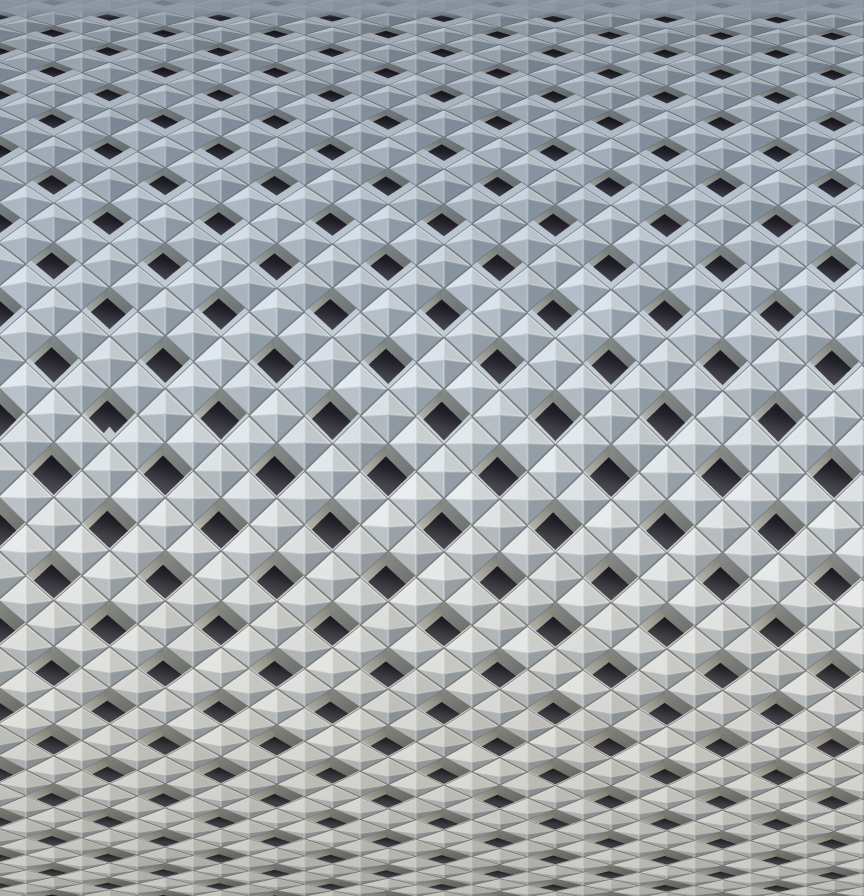
Give the GLSL for this pattern, as a WebGL 2 fragment shader.

```glsl
#version 300 es
precision highp float;
// Curved metal facade: a diamond grid of four-sided pyramids in which every
// fourth cell is an open, dark hole. Rows are squeezed by a tangent mapping
// towards top and bottom; edges are smoothed by averaging sub-samples.
uniform vec2 u_resolution;
out vec4 fragColor;

float hash(vec2 cell) {
  return fract(sin(dot(cell, vec2(12.99, 78.23))) * 4375.85);
}

// Pyramid with its apex lifted by lean; l is local, |x| + |y| <= 1.
vec3 pyramid(vec2 l, float lean, float rnd) {
  float ridge = l.y - lean * (1.0 - abs(l.x));
  vec3 upper = l.x < 0.0 ? vec3(0.90, 0.91, 0.92) : vec3(0.80, 0.81, 0.81);
  vec3 lower = l.x < 0.0 ? vec3(0.73, 0.75, 0.77) : vec3(0.59, 0.62, 0.65);
  vec3 col = (ridge > 0.0 ? upper : lower) + 0.05 * (rnd - 0.5);
  // Light ridges and grey seams
  float crest = 1.0 - smoothstep(0.01, 0.06, min(abs(l.x), abs(ridge)));
  col = mix(col, vec3(0.93), 0.4 * crest);
  float rim = 1.0 - abs(l.x) - abs(l.y);
  col = mix(col, vec3(0.95), 0.5 * step(0.0, l.y) * (1.0 - smoothstep(0.08, 0.16, rim)));
  return mix(vec3(0.48, 0.49, 0.50), col, smoothstep(0.02, 0.07, rim));
}

// Opening: f runs from -1 to 1 along the two diagonals of the cell.
vec3 opening(vec2 f, vec2 l, float bend) {
  float shrink = 0.45 * max(-bend, 0.0);
  vec3 col = mix(vec3(0.11, 0.10, 0.13), vec3(0.29, 0.28, 0.31),
                 smoothstep(0.4, -0.8, l.y + 0.3 * l.x));
  // Inner walls on the two upper sides
  if (f.y > 0.62 - shrink) col = vec3(0.60, 0.60, 0.57) - 0.12 * f.x;
  if (f.x > 0.46 - shrink && f.x - 0.46 > f.y - 0.62)
    col = vec3(0.49, 0.50, 0.49) + 0.05 * f.y;
  // Lower rim covers the hole where the wall leans back
  float cover = 0.08 + 0.6 * max(bend, 0.0);
  if (min(f.x, f.y) < cover - 1.0) col = vec3(0.80, 0.82, 0.84);
  return col;
}

vec3 facade(vec2 p) {
  // Unroll the curved wall into an even grid
  float dy = p.y + 0.004 * (p.x - 0.45) - 0.474;
  float radius = dy > 0.0 ? 0.495 : 0.432;
  float pitch = dy > 0.0 ? 0.125 : 0.140;
  float bend = clamp(dy / 0.526, -1.0, 1.0);
  vec2 q = vec2((p.x - 0.4332) / 0.0311, 2.0 * tan(dy / radius) / pitch);

  // Diagonal cells
  vec2 uv = 0.5 * vec2(q.x + q.y, q.y - q.x) + 0.5;
  vec2 id = floor(uv);
  vec2 f = 2.0 * fract(uv) - 1.0;
  vec2 l = 0.5 * vec2(f.x - f.y, f.x + f.y);

  vec3 col;
  if (all(lessThan(mod(id, 2.0), vec2(0.5)))) {
    col = opening(f, l, bend);
    // One damaged opening with a pale flap
    if (distance(id, vec2(-4.0, 6.0)) < 0.5 && l.y < -0.42 - 1.2 * abs(l.x))
      col = vec3(0.78, 0.80, 0.80);
  } else {
    col = pyramid(l, 0.55 * bend, hash(id));
  }

  // Cool sky light above, warm ground light below, dimmer at both ends
  col *= mix(vec3(1.01, 1.0, 0.97), vec3(0.95, 0.99, 1.03), smoothstep(-0.7, 0.8, bend));
  col *= 1.0 - 0.2 * bend * bend;
  return mix(col, vec3(0.55, 0.59, 0.64), 0.8 * smoothstep(0.978, 0.990, p.y));
}

void main() {
  vec3 sum = vec3(0.0);
  for (int i = 0; i < 16; i++) {
    vec2 offset = (vec2(i % 4, i / 4) + 0.5) / 4.0 - 0.5;
    sum += facade((gl_FragCoord.xy + offset) / u_resolution.y);
  }
  fragColor = vec4(sum / 16.0, 1.0);
}
```
